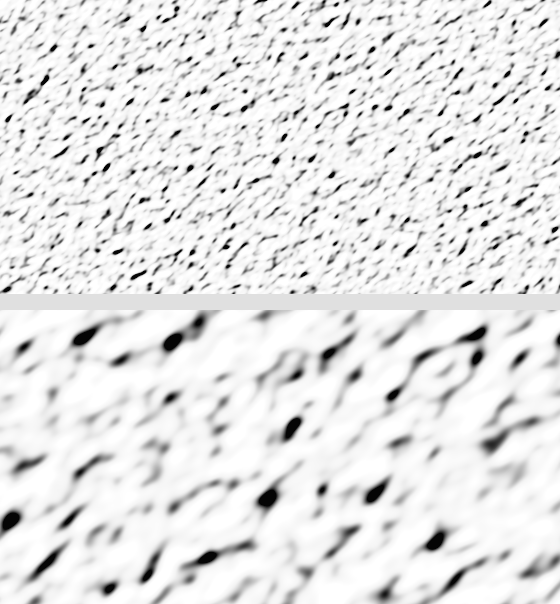
Top, the full canvas; bottom, a detail of the centre.
A Shadertoy shader for this texture:

```glsl
const float STREAK_ANGLE = 0.67;
const float STRETCH = 1.5;       // streak length over width
const float GRAIN_RADIUS = 0.6;  // in cells

vec3 hash3(vec3 p)
{
    vec3 k = vec3(dot(p, vec3(127.1, 311.7, 74.7)),
                  dot(p, vec3(269.5, 183.3, 246.1)),
                  dot(p, vec3(113.5, 271.9, 124.6)));
    return fract(sin(k) * 43758.5453);
}

// Rotates into the streak frame and shortens its long axis
vec2 toStreakFrame(vec2 p, float angle, float stretch)
{
    float c = cos(angle), s = sin(angle);
    return vec2((c * p.x + s * p.y) / stretch, c * p.y - s * p.x);
}

// Slope of a field of raised and sunken bumps, scaled to unit variance
float bumpSlope(vec2 p, float tilt, float seed)
{
    vec2 cell = floor(p);
    float sum = 0.0;
    for (int y = -2; y <= 2; y++)
    for (int x = -2; x <= 2; x++)
    {
        vec2 id = cell + vec2(x, y);
        vec3 h = hash3(vec3(id, seed));
        vec2 d = (p - id - h.xy) / GRAIN_RADIUS;

        // The low half of the third value is sunken, the rest picks the tilt
        float height = h.z < 0.5 ? -1.0 : 1.0;
        float a = tilt * (2.0 * fract(2.0 * h.z) - 1.0);
        sum += height * dot(d, vec2(sin(a), cos(a))) * exp(-0.5 * dot(d, d));
    }
    float variance = 1.5708 * GRAIN_RADIUS * GRAIN_RADIUS;
    return sum / sqrt(variance);
}

// Near-white lit side, quickly darkening shaded side
float shade(float slope, float paper, float sheen, float shadow)
{
    float s = max(slope, 0.0);
    return clamp(paper - sheen * slope - shadow * pow(s, 2.4), 0.02, 1.0);
}

void mainImage(out vec4 fragColor, in vec2 fragCoord)
{
    vec2 uv = fragCoord / iResolution.y;
    vec2 p = toStreakFrame(uv, STREAK_ANGLE, STRETCH);

    // Broad streaks broken up by finer ones
    float slope = 0.75 * bumpSlope(p * 60.0, 0.6, 1.0)
                + 0.66 * bumpSlope(p * 100.0 + 7.3, 0.6, 11.0);

    fragColor = vec4(vec3(shade(slope, 0.965, 0.03, 0.11)), 1.0);
}
```
